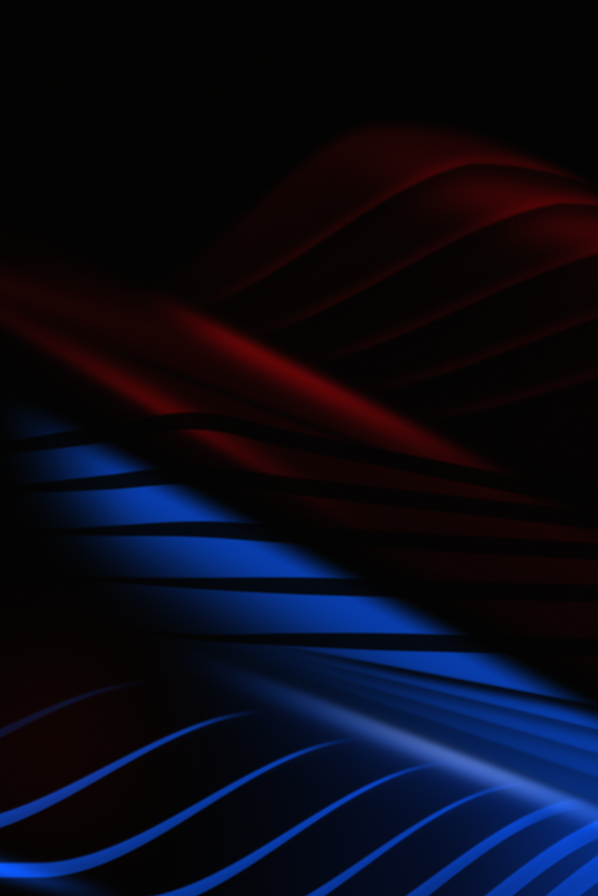
Give the GLSL for this background, as a WebGL 1 fragment shader.

```glsl
precision highp float;
// Dark silk waves: a red hill over diagonal red ridges, a blue band cut by
// dark slits, and blue ribbons that sweep up to a bright lower ridge.
// Each part is a curve y(x), with light set by the distance below it.
uniform vec2 u_resolution;

#define BASE vec3(0.013, 0.012, 0.010)
#define RED vec3(0.40, 0.008, 0.02)
#define BLUE vec3(0.018, 0.225, 0.66)
#define NAVY vec3(0.008, 0.05, 0.18)
#define PALE vec3(0.25, 0.22, 0.20)
#define BAND_SLOPE 0.535
#define SLIT_WIDTH 0.0145
#define GRAIN 0.003

float hash(vec2 p) {
  return fract(sin(dot(p, vec2(127.1, 311.7))) * 43758.5453);
}

float bell(float d, float width) {
  return exp(-d * d / (width * width));
}

// Soft light with separate reach above and below its crest.
float crest(float d, float above, float below) {
  return bell(d, d < 0.0 ? above : below);
}

// Anti-aliased stripe about d = 0.
float stripe(float d, float halfWidth, float soft) {
  return 1.0 - smoothstep(halfWidth - soft, halfWidth + soft, abs(d));
}

float firstRidge(float x) {
  return 0.535 + 0.51 * (x - 0.32);
}

// Strand of the hill: rises from the red ridge, then falls past its top.
float hillCurve(float x, float j) {
  float start = 0.30 + 0.09 * j;
  float span = 0.49 + 0.055 * j;
  float u = x - start;
  float past = max(u - span, 0.0);
  float t = clamp(u / span, 0.0, 1.0);
  float rise = mix(t, smoothstep(0.0, 1.0, t), j < 0.0 ? 1.0 : 0.6);
  return 0.51 + 0.52 * (start - 0.28) - (0.25 - 0.02 * j) * rise + 0.9 * past * past;
}

float redHill(vec2 p, float soft) {
  float top = p.y - hillCurve(p.x, -1.0);
  float fill = 0.21 * exp(-max(top, 0.0) / 0.17) * smoothstep(0.15, 0.6, p.x);
  fill += 0.42 * bell(p.y - 0.265 - 0.30 * (p.x - 0.62), 0.055)
        * smoothstep(0.48, 0.92, p.x);
  float lines = 0.0;
  for (int i = 0; i < 5; i++) {
    float j = float(i);
    float u = p.x - 0.30 - 0.09 * j;
    float d = p.y - hillCurve(p.x, j);
    float shown = smoothstep(0.0, 0.18, u);
    fill *= 1.0 - 0.6 * shown * crest(d - 0.006, 0.004, 0.028);
    lines += shown * (0.20 - 0.02 * j) * crest(d, 0.014, 0.003 + soft);
  }
  return (fill + lines) * smoothstep(-0.012, 0.025, top)
       * (1.0 - smoothstep(-0.03, 0.02, p.y - firstRidge(p.x)));
}

float redRidges(vec2 p) {
  float first = p.y - firstRidge(p.x);
  float second = p.y - 0.528 - 0.57 * p.x;
  float light = 0.8 * crest(first, 0.018, 0.030)
              * smoothstep(0.22, 0.42, p.x) * (1.0 - smoothstep(0.5, 0.95, p.x));
  light += 0.58 * crest(second, 0.028, 0.018)
         * (0.3 + 0.7 * bell(p.x - 0.27, 0.17)) * (1.0 - smoothstep(0.4, 0.7, p.x));
  // Dim cloth between and around the two ridges.
  light += 0.23 * smoothstep(-0.03, 0.05, first) * exp(-max(first, 0.0) / 0.22)
         * smoothstep(-0.1, 0.35, p.x);
  light += 0.2 * bell(p.y - 0.475 - 0.34 * p.x, 0.03) * (1.0 - smoothstep(0.0, 0.4, p.x));
  return light;
}

// Dark slits across the red cloth and the blue band, bent where they meet.
float slits(vec2 p, float soft) {
  float keep = 1.0;
  float x = p.x - 0.33;
  float bend = smoothstep(-0.15, 0.15, x);
  for (int i = 0; i < 5; i++) {
    float k = float(i);
    float slope = mix(0.06 * k - 0.14, 0.2 - 0.1 * k + 0.014 * k * k, bend);
    float y = 0.705 + 0.0905 * k + slope * x;
    float open = smoothstep(0.12 * k - 0.25, 0.12 * k + 0.2, p.x);
    float width = SLIT_WIDTH * (0.3 + 0.7 * open);
    keep *= 1.0 - 0.9 * stripe(p.y - y, width, soft + 0.0015);
  }
  // A thin steeper slit through the red cloth alone.
  float steep = p.y - 0.64 - 0.38 * x;
  return keep * (1.0 - 0.6 * stripe(steep, 0.007, 0.006) * smoothstep(0.12, 0.3, p.x)
                           * (1.0 - smoothstep(0.6, 0.8, p.x)));
}

vec3 ribbons(vec2 p, float soft) {
  vec3 light = vec3(0.0);
  for (int i = 0; i < 8; i++) {
    float k = float(i);
    float end = 0.27 + 0.19 * k - 0.009 * k * k;
    float u = end - p.x;
    float y = 1.065 + 0.28 * end + (0.18 + 0.02 * k) * smoothstep(0.0, 0.55, u);
    float width = 0.003 + 0.009 * smoothstep(0.05, 0.5, u) + 0.006 * max(k - 4.0, 0.0);
    float glow = smoothstep(0.0, 0.15, u) * (k < 0.5 ? 0.22 : 0.8 - 0.09 * max(k - 3.0, 0.0));
    light += BLUE * glow * stripe(p.y - y, width, soft + 0.0015);
    light += BLUE * 0.2 * glow * crest(p.y - y + width, 0.003, 0.012);
  }
  return light;
}

void main() {
  // Width is 1, height is 1.5, and y runs down from the top.
  vec2 p = gl_FragCoord.xy / u_resolution * vec2(1.0, 1.5);
  p.y = 1.5 - p.y;
  float soft = 1.0 / u_resolution.x;
  float band = p.y - 0.645 - BAND_SLOPE * p.x;
  float ridge = p.y - 0.975 - 0.385 * p.x;
  float under = smoothstep(-0.005, 0.025, ridge);

  // Red cloth ends in shadow above the blue band.
  float red = redRidges(p) * (1.0 - smoothstep(-0.09, -0.015, band));
  float blue = smoothstep(-0.012, 0.05, band) * smoothstep(-0.02, 0.25, p.x)
             * bell(max(band - 0.04, 0.0), 0.10 + 0.10 * p.x);
  // Folds fan out to the right between band and ridge; the first is darkest.
  for (int i = 0; i < 5; i++) {
    float j = float(i);
    float fold = p.y - 1.07 - 0.01 * j - (0.19 + 0.05 * j) * (p.x - 0.4);
    blue *= 1.0 - 0.85 / (1.0 + j) * smoothstep(0.35, 0.7, p.x)
          * crest(fold, 0.004, 0.004 + 0.012 * p.x);
  }
  vec3 color = (RED * red + BLUE * blue * (1.0 - under)) * slits(p, soft);
  color += RED * redHill(p, soft);

  // Lower cloth: navy fill, faint warm shade, ribbons and the bright ridge.
  float depth = max(ridge, 0.0);
  color += under * smoothstep(0.2, 0.85, p.x) * (NAVY * 0.8 + BLUE * 0.55 * exp(-depth / 0.06));
  color += under * BLUE * 0.35 * smoothstep(0.7, 1.05, p.x) * smoothstep(1.28, 1.45, p.y);
  color += RED * 0.13 * bell(length(p - vec2(0.08, 1.24)), 0.17);
  color += ribbons(p, soft);
  color += BLUE * 0.65 * bell(p.y - 1.455 - 0.25 * p.x, 0.018) * (1.0 - smoothstep(0.0, 0.24, p.x));
  float shine = crest(ridge, 0.014, 0.024) * smoothstep(0.25, 0.6, p.x);
  color += shine * (BLUE * 0.4 + PALE * bell(p.x - 0.78, 0.22));

  color += BASE + GRAIN * (hash(floor(p * 342.0)) - 0.5);
  gl_FragColor = vec4(clamp(color, 0.0, 1.0), 1.0);
}
```
